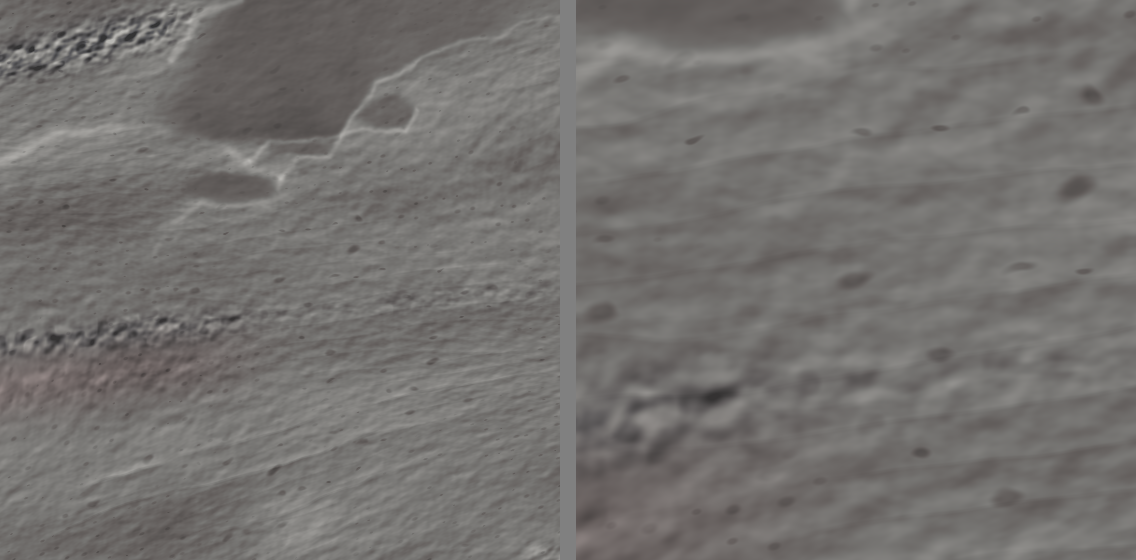
Left, the full canvas; right, a detail of the centre.
A Shadertoy shader for this texture:

```glsl
const vec3 WARM_SHADE = vec3(1.035, 0.985, 0.965);
const vec3 NEUTRAL_LIGHT = vec3(1.01, 1.0, 0.98);
const vec3 RUST = vec3(1.07, 0.97, 0.96);
const vec3 SLATE = vec3(0.98, 1.0, 1.05);

float hash(vec2 p) {
    vec3 q = fract(vec3(p.xyx) * 0.1031);
    q += dot(q, q.yzx + 33.33);
    return fract((q.x + q.y) * q.z);
}

float noise(vec2 p) {
    vec2 i = floor(p), f = fract(p);
    f = f * f * (3.0 - 2.0 * f);
    return mix(mix(hash(i), hash(i + vec2(1, 0)), f.x),
               mix(hash(i + vec2(0, 1)), hash(i + vec2(1, 1)), f.x), f.y);
}

float fbm(vec2 p, int octaves) {
    float sum = 0.0, weight = 0.5, total = 0.0;
    for (int i = 0; i < octaves; i++) {
        sum += weight * noise(p);
        total += weight;
        weight *= 0.5;
        p = mat2(0.9, 0.43, -0.43, 0.9) * p * 2.0 + 17.3;
    }
    return sum / total;
}

// Noise lit from above
float bump(vec2 p, int octaves) {
    return fbm(p, octaves) - fbm(p + vec2(-0.2, 0.5), octaves);
}

float blob(vec2 p, vec2 center, vec2 radius) {
    vec2 d = (p - center) / radius;
    return exp(-dot(d, d));
}

float band(float offset, float width) {
    return exp(-offset * offset / (width * width));
}

float hollow(vec2 p, vec2 center, vec2 radius, float softness) {
    return 1.0 - smoothstep(1.0 - softness, 1.0 + softness, length((p - center) / radius));
}

float pathDistance(vec2 p, vec2 path[6]) {
    float nearest = 10.0;
    for (int i = 0; i < 5; i++) {
        vec2 a = path[i], ab = path[i + 1] - a;
        float t = clamp(dot(p - a, ab) / dot(ab, ab), 0.0, 1.0);
        nearest = min(nearest, length(p - a - ab * t));
    }
    return nearest;
}

// Tilted steps: a lit crest above a thin shadow
float ledges(vec2 p, float count) {
    float s = fract(p.y * count + 1.3 * fbm(p * vec2(4.0, 7.0), 4));
    float edge = smoothstep(0.0, 0.06, s) * smoothstep(1.0, 0.94, s);
    return edge * (exp(-s * 7.0) - exp((s - 1.0) * 9.0));
}

float pits(vec2 p, float cells) {
    vec2 cell = floor(p * cells);
    vec2 center = 0.3 + 0.4 * vec2(hash(cell), hash(cell + 41.0));
    float radius = 0.08 + 0.17 * hash(cell + 73.0);
    float d = length((fract(p * cells) - center) * vec2(0.8, 1.4));
    return step(0.55, hash(cell + 19.0)) * (1.0 - smoothstep(radius * 0.3, radius, d));
}

float rubble(vec2 p) {
    float gaps = smoothstep(0.5, 0.2, noise(p * vec2(55.0, 75.0)));
    return 0.5 * bump(p * vec2(60.0, 80.0), 2) - 0.13 * gaps;
}

void mainImage(out vec4 fragColor, in vec2 fragCoord) {
    vec2 p = fragCoord / iResolution.xy;
    vec2 w = p + 0.022 * (vec2(fbm(p * 17.0, 4), fbm(p * 17.0 + 50.0, 4)) - 0.5);

    // Bedding flattens toward the middle
    float slope = mix(0.32, 0.1, smoothstep(0.15, 0.5, p.y)) + 0.16 * smoothstep(0.55, 0.9, p.y);
    vec2 bed = vec2(p.x, p.y - slope * (p.x - 0.5));

    // Broad tones
    float tone = 0.452 + 0.17 * (fbm(bed * vec2(3.0, 8.0), 5) - 0.5);
    tone -= 0.055 * blob(p, vec2(0.15, 0.0), vec2(0.32, 0.13));
    tone -= 0.05 * blob(p, vec2(0.12, 0.61), vec2(0.22, 0.07));
    tone -= 0.06 * blob(p, vec2(0.1, 1.0), vec2(0.2, 0.05));
    tone += 0.06 * blob(p, vec2(0.53, 0.07), vec2(0.07, 0.06));
    tone += 0.045 * blob(p, vec2(0.2, 0.725), vec2(0.2, 0.03));
    tone += 0.03 * blob(p, vec2(0.8, 0.7), vec2(0.3, 0.15));

    // Ledges, grit and pits
    float patches = smoothstep(0.35, 0.65, fbm(bed * vec2(5.0, 9.0) + 8.0, 3));
    float lower = 1.0 - smoothstep(0.25, 0.45, p.y);
    tone += ledges(bed, 13.0) * mix(0.025, 0.075, lower) * (0.2 + 0.8 * patches);
    tone += ledges(bed + 3.7, 29.0) * 0.03 * patches;
    float grit = 0.16 * bump(bed * vec2(38.0, 70.0), 3);
    float pitting = 0.1 * pits(bed + 0.01 * noise(p * 60.0), 21.0) * patches;
    pitting += 0.07 * pits(bed + 5.3, 39.0) * (1.0 - patches);

    // Sheltered hollows
    float sill = 0.735 + 0.115 * smoothstep(0.59, 0.68, w.x) + 0.125 * smoothstep(0.66, 1.02, w.x);
    float cave = smoothstep(-0.006, 0.03, w.y - sill)
               * smoothstep(-0.05, 0.07, w.x - 0.28 - 0.6 * max(w.y - 0.82, 0.0));
    float caveTone = 0.35 + 0.07 * smoothstep(0.5, 1.0, p.x) + 0.12 * (fbm(p * 7.0, 4) - 0.5);
    tone = mix(tone, caveTone, cave);
    float pocket = hollow(w, vec2(0.415, 0.664), vec2(0.085, 0.029), 0.22);
    pocket = max(pocket, 0.75 * hollow(w, vec2(0.69, 0.797), vec2(0.05, 0.032), 0.35));
    pocket = max(pocket, 0.8 * hollow(w, vec2(0.54, 0.733), vec2(0.06, 0.012), 0.4));
    tone = mix(tone, 0.355, pocket);
    float shelter = max(cave, pocket);
    tone += (grit - pitting) * (1.0 - 0.65 * shelter);

    // Pale crests around the hollows
    float shoulder = pathDistance(w, vec2[6](vec2(-0.02, 0.70), vec2(0.1, 0.76),
        vec2(0.27, 0.775), vec2(0.4, 0.74), vec2(0.46, 0.7), vec2(0.5, 0.68)));
    float lip = pathDistance(w, vec2[6](vec2(0.5, 0.685), vec2(0.495, 0.65),
        vec2(0.47, 0.633), vec2(0.36, 0.637), vec2(0.31, 0.6), vec2(0.23, 0.5)));
    float crest = pathDistance(w, vec2[6](vec2(0.45, 0.715), vec2(0.48, 0.745),
        vec2(0.61, 0.755), vec2(0.668, 0.85), vec2(0.78, 0.91), vec2(1.02, 0.98)));
    float branch = pathDistance(w, vec2[6](vec2(0.5, 0.68), vec2(0.53, 0.715),
        vec2(0.59, 0.72), vec2(0.62, 0.76), vec2(0.72, 0.765), vec2(0.745, 0.8)));
    float spur = pathDistance(w, vec2[6](vec2(0.31, 0.895), vec2(0.335, 0.94),
        vec2(0.35, 0.965), vec2(0.4, 0.99), vec2(0.43, 1.0), vec2(0.46, 1.03)));
    float fade = 0.55 + 0.45 * smoothstep(0.3, 0.6, noise(p * 24.0));
    float pale = 0.09 * band(shoulder, 0.009) + 0.05 * band(shoulder, 0.025);
    pale += (0.08 * band(lip, 0.007) + 0.05 * band(lip, 0.022)) * smoothstep(0.48, 0.62, p.y);
    pale += 0.16 * band(crest, 0.005) * mix(1.0, 0.45, smoothstep(0.76, 0.86, p.x));
    pale += 0.13 * band(branch, 0.005) + 0.16 * band(spur, 0.007);
    tone += pale * fade;

    // Rubble seams
    float seam = band(w.y - 0.385 - 0.1 * p.x, 0.027) * mix(1.0, 0.35, smoothstep(0.25, 0.55, p.x));
    float scree = band(w.y - 0.885 - 0.22 * p.x, 0.036) * (1.0 - smoothstep(0.28, 0.38, p.x));
    float corner = blob(w, vec2(0.98, 0.015), vec2(0.06, 0.025));
    tone += rubble(bed) * (seam + 1.5 * scree + 0.6 * corner) + 0.07 * corner + 0.04 * scree;

    // Mineral tint
    float rust = band(w.y - 0.305 - 0.14 * p.x, 0.055) * (1.0 - smoothstep(0.25, 0.55, p.x));
    tone += rust * (0.35 * rubble(bed + 2.0) - 0.02);
    vec3 tint = mix(WARM_SHADE, NEUTRAL_LIGHT, smoothstep(0.36, 0.47, tone));
    tint = mix(tint, RUST, 0.85 * rust);
    tint = mix(tint, SLATE, 0.7 * clamp(scree + 0.6 * seam, 0.0, 1.0) * smoothstep(0.48, 0.36, tone));
    fragColor = vec4(clamp(tone, 0.2, 0.72) * tint, 1.0);
}
```
